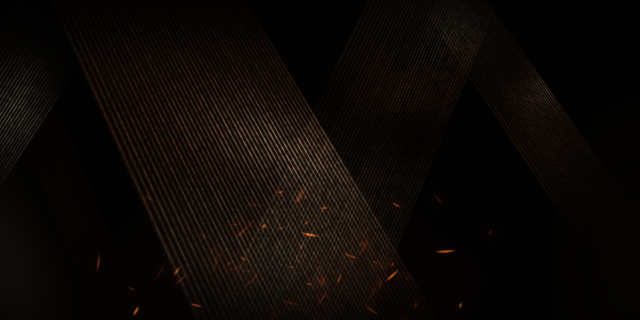
This background is drawn by a WebGL 1 fragment shader. Its source:

```glsl
precision highp float;

uniform vec2 u_resolution;

// Bands: left edge at top, its slope, right edge at top, its slope
const vec4 MAIN_BAND  = vec4(0.154, 0.452, 0.770, 0.600);
const vec4 CROSS_BAND = vec4(1.146, -0.486, 1.560, -0.410);
const vec4 RIGHT_BAND = vec4(1.302, 0.667, 1.523, 0.700);
const vec4 LEFT_BAND  = vec4(0.050, -0.600, 0.383, -0.652);
const vec4 FAINT_BAND = vec4(-0.100, 0.400, 0.047, 0.405);

const vec3 BLACK  = vec3(0.008, 0.005, 0.002);
const vec3 BRONZE = vec3(0.225, 0.115, 0.055);
const vec3 CREAM  = vec3(0.34, 0.30, 0.245);
const vec3 SMOKE  = vec3(0.115, 0.105, 0.085);
const vec3 EMBER  = vec3(0.42, 0.10, 0.02);
const vec3 FLAME  = vec3(0.80, 0.36, 0.09);

const int SPARK_COUNT = 64;
const vec2 SPARK_CENTER = vec2(0.93, 0.82);
const vec2 SPARK_SPREAD = vec2(0.66, 0.27);
const float LINE_WIDTH = 0.2;
const float GAP_FILL = 0.17;
const float FAN_POWER = 1.15;

float hash(vec2 p) {
    vec3 q = fract(p.xyx * 0.1031);
    q += dot(q, q.yzx + 33.33);
    return fract((q.x + q.y) * q.z);
}

float noise(vec2 p) {
    vec2 i = floor(p), f = fract(p);
    f *= f * (3.0 - 2.0 * f);
    return mix(mix(hash(i), hash(i + vec2(1.0, 0.0)), f.x),
               mix(hash(i + vec2(0.0, 1.0)), hash(i + 1.0), f.x), f.y);
}

float glow(vec2 p, vec2 center, vec2 radius) {
    vec2 d = (p - center) / radius;
    return exp(-dot(d, d));
}

// Fan of fine, uneven lines between two slanted edges, denser to the right
float strands(vec2 p, vec4 band, float count, float pixel) {
    float left = band.x + band.y * p.y;
    float width = band.z + band.w * p.y - left;
    float s = (p.x - left) / width;
    float t = pow(clamp(s, 0.001, 1.0), FAN_POWER) * count;
    float period = width / count;
    float d = abs(fract(t) - 0.5) * period;
    float line = 1.0 - smoothstep(LINE_WIDTH * period - 0.7 * pixel,
                                  LINE_WIDTH * period + 0.7 * pixel, d);
    line *= mix(0.7, 1.2, hash(vec2(floor(t), count)));
    float soft = pixel / width;
    float inside = smoothstep(-soft, soft, s) * smoothstep(-soft, soft, 1.0 - s);
    return inside * mix(GAP_FILL, 1.0, line);
}

// Slightly bent streak with tapered ends
float streak(vec2 p, vec2 center, float angle, vec2 size, float pixel) {
    vec2 d = p - center;
    float c = cos(angle), s = sin(angle);
    d = vec2(c * d.x + s * d.y, c * d.y - s * d.x);
    d.y += 2.0 * d.x * d.x;
    return 1.0 - smoothstep(0.2, 1.0 + 0.6 * pixel / size.y, length(d / size));
}

vec3 sparks(vec2 p, float pixel) {
    vec3 sum = vec3(0.0);
    for (int i = 0; i < SPARK_COUNT; i++) {
        float id = float(i) + 1.0;
        vec2 a = vec2(hash(vec2(id, 3.7)), hash(vec2(id, 11.3)));
        vec2 b = vec2(hash(vec2(id, 23.9)), hash(vec2(id, 41.1)));
        vec2 center = SPARK_CENTER + SPARK_SPREAD * (a + b - 1.0);
        float heat = hash(vec2(id, 57.3));
        float size = hash(vec2(id, 71.9));
        float angle = mix(-1.5, 0.9, hash(vec2(id, 89.3)));
        vec2 extent = vec2(mix(0.007, 0.03, size * size), mix(0.002, 0.0045, heat));
        float body = streak(p, center, angle, extent, pixel);
        sum += mix(EMBER, FLAME, heat * heat) * body * mix(0.2, 0.85, heat * heat);
        sum += EMBER * 0.05 * glow(p, center, vec2(0.022));
    }
    return sum;
}

void main() {
    // Two units wide, one unit high, measured down from the top left
    vec2 p = gl_FragCoord.xy / u_resolution * vec2(2.0, 1.0);
    p.y = 1.0 - p.y;
    float pixel = 1.0 / u_resolution.y;
    float patches = noise(p * 7.0);
    float grain = mix(0.6, 1.2, noise(p * 110.0));

    // Light falling on each band
    vec3 mainLight = BRONZE * (0.2 + 0.6 * glow(p, vec2(0.62, 0.38), vec2(0.55, 0.32)))
        * smoothstep(-0.1, 0.25, p.y)
        + CREAM * 0.8 * glow(p, vec2(0.89, 0.46 + 0.3 * (p.x - 0.89)), vec2(0.24, 0.11))
        + SMOKE * 0.95 * glow(p, vec2(0.80, 0.75), vec2(0.4, 0.24));
    mainLight *= 1.0 - 0.7 * smoothstep(0.78, 1.05, p.y);

    vec3 crossLight = BRONZE * (0.08 + 0.55 * patches) * glow(p, vec2(1.25, 0.33), vec2(0.3, 0.4))
        + SMOKE * 0.55 * glow(p, vec2(1.34, 0.14), vec2(0.13, 0.11))
        + SMOKE * 0.95 * glow(p, vec2(0.98, 0.73), vec2(0.26, 0.23));

    vec3 rightLight = BRONZE * 0.6 * glow(p, vec2(1.70, 0.36), vec2(0.2, 0.26))
        + CREAM * 0.38 * glow(p, vec2(1.70, 0.29), vec2(0.06, 0.06))
        + SMOKE * 0.7 * glow(p, vec2(1.44, 0.11), vec2(0.12, 0.11));

    vec3 leftLight = CREAM * 0.72 * glow(p, vec2(0.04, 0.36), vec2(0.12, 0.16));
    vec3 faintLight = BRONZE * 0.12 * glow(p, vec2(0.2, 0.6), vec2(0.25, 0.32));

    vec3 bands = mainLight * strands(p, MAIN_BAND, 46.0, pixel)
        + crossLight * strands(p, CROSS_BAND, 40.0, pixel)
        + rightLight * strands(p, RIGHT_BAND, 24.0, pixel)
        + leftLight * strands(p, LEFT_BAND, 26.0, pixel)
        + faintLight * strands(p, FAINT_BAND, 24.0, pixel);

    // Smoke in the lower corners and warm air around the sparks
    vec3 haze = SMOKE * 0.42 * glow(p, vec2(-0.05 + 0.3 * (p.y - 0.6), 0.8), vec2(0.14, 0.25))
        + SMOKE * 0.12 * glow(p, vec2(1.98, 0.8), vec2(0.16, 0.3))
        + SMOKE * 0.15 * glow(p, vec2(0.78, 0.82), vec2(0.26, 0.15))
        + EMBER * 0.08 * patches * glow(p, SPARK_CENTER + vec2(0.03, 0.05), vec2(0.35, 0.18));

    gl_FragColor = vec4(BLACK + bands * grain + haze + sparks(p, pixel), 1.0);
}
```
